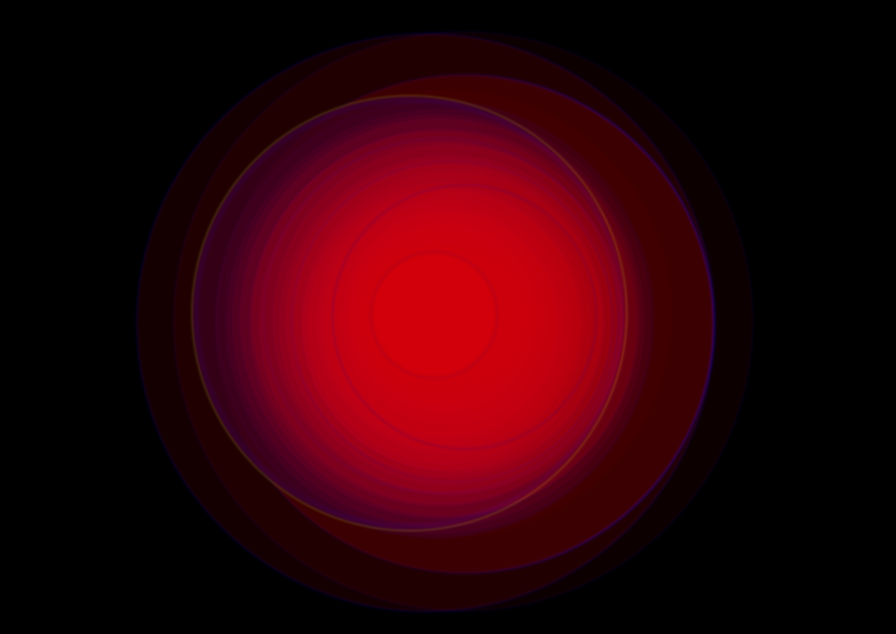
Reproduce this background procedurally as a WebGL 1 fragment shader.

```glsl
precision highp float;
// A glowing red orb on black, made of many slightly off-centre translucent discs.
// Wide dim discs form the halo, a loop of shrinking discs builds the core,
// and thin blue, violet and olive rims trace some of the edges.

uniform vec2 u_resolution;

float hash(float n) {
    n = fract(n * 0.1031);
    n *= n + 33.33;
    return fract(n * (n + n));
}

// Soft-edged filled circle
float disc(vec2 p, vec2 centre, float radius) {
    return 1.0 - smoothstep(-0.002, 0.002, length(p - centre) - radius);
}

// Thin line along a circle
float rim(vec2 p, vec2 centre, float radius, float width) {
    float d = (length(p - centre) - radius) / width;
    return exp(-d * d);
}

void main() {
    // Centred coordinates, one unit per canvas height
    vec2 p = (gl_FragCoord.xy - 0.5 * u_resolution) / u_resolution.y;
    float leftSide = 1.0 - smoothstep(0.0, 0.3, p.x);
    float rightSide = smoothstep(-0.1, 0.35, p.x);

    // Halo of dim overlapping discs
    vec2 haloCentre = vec2(0.026, -0.011);
    vec3 color = vec3(0.08, 0.0, 0.004) * disc(p, vec2(-0.035, -0.009), 0.456);
    color += vec3(0.05, 0.0, 0.002) * disc(p, vec2(0.024, -0.007), 0.457);
    color += vec3(0.10, 0.0, 0.002) * disc(p, haloCentre, 0.393);
    color += vec3(0.02, 0.0, 0.0) * disc(p, vec2(0.0, 0.005), 0.354);

    // Blue fringes of the halo
    color.b += 0.08 * rim(p, vec2(-0.035, -0.009), 0.456, 0.003);
    color.b += 0.04 * rim(p, vec2(0.024, -0.007), 0.457, 0.003);
    color.b += (0.06 + 0.16 * rightSide) * rim(p, haloCentre, 0.393, 0.003);

    // Violet veil behind the core
    vec2 veilCentre = vec2(-0.061, 0.006);
    float veil = disc(p, veilCentre, 0.343);
    color = mix(color, vec3(0.23, 0.0, 0.11), 0.75 * veil * leftSide);

    // Core: nested discs from dark violet to bright red
    for (int i = 0; i < 26; i++) {
        float n = float(i);
        float t = n / 25.0;
        float u = 1.0 - t;
        vec2 wobble = vec2(hash(n + 3.7), hash(n + 41.3)) - 0.5;
        vec2 centre = vec2(-0.024 + 0.1 * t * u, -0.04 * t * u) + 0.012 * wobble;
        float radius = mix(0.345, 0.1, t);
        vec3 tint = vec3(0.80 - 0.55 * pow(u, 2.6), 0.0,
                         mix(0.04, 0.13, u) * mix(0.5, 1.0, leftSide));
        float cover = disc(p, centre, radius);
        color = mix(color, tint, 0.55 * cover);
        color.b += 0.02 * u * rim(p, centre, radius, 0.003);
    }
    color = mix(color, vec3(0.83, 0.0, 0.04), 0.8 * disc(p, vec2(-0.022, 0.003), 0.094));

    // Violet outlines inside the core
    float outlines = 0.12 * rim(p, vec2(-0.022, 0.003), 0.1, 0.003)
                   + 0.24 * rim(p, vec2(0.026, 0.0), 0.208, 0.003)
                   + 0.22 * rim(p, vec2(0.007, -0.007), 0.253, 0.003)
                   + 0.25 * rim(p, vec2(-0.011, 0.002), 0.28, 0.003);
    color = mix(color, vec3(0.45, 0.0, 0.28), outlines);

    // Olive edge of the veil with a violet inner fringe
    color += vec3(0.07, 0.11, 0.0) * rim(p, veilCentre, 0.343, 0.0025);
    color.b += 0.08 * rim(p, veilCentre, 0.336, 0.005);

    gl_FragColor = vec4(color, 1.0);
}
```
